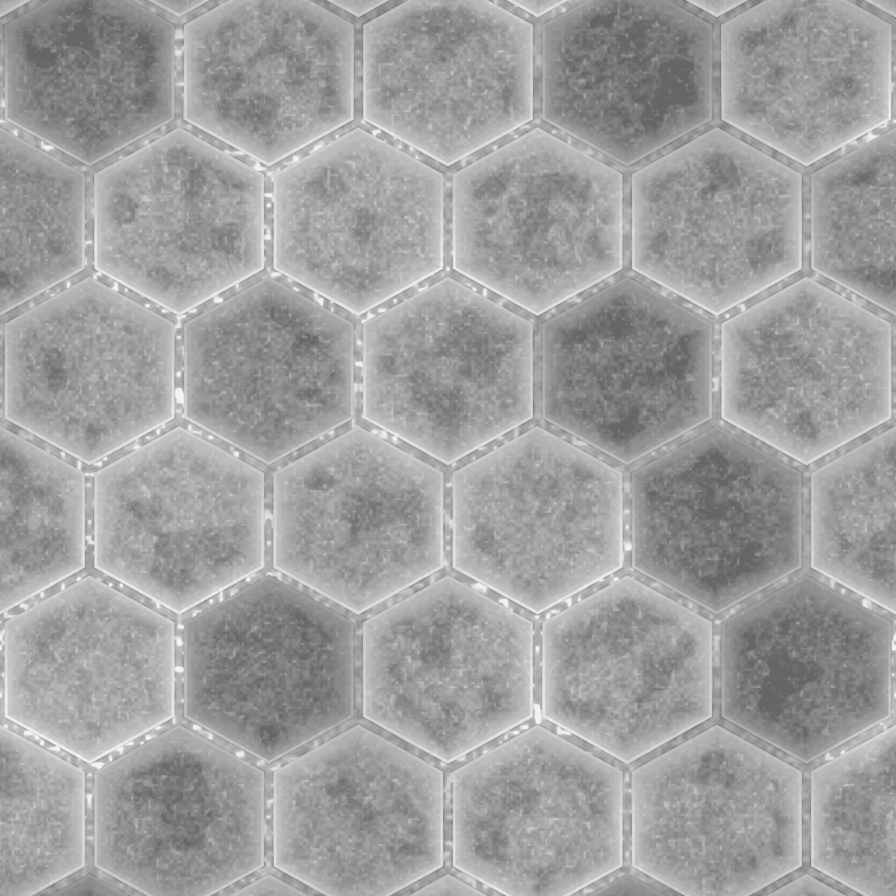
Reproduce this texture procedurally as a WebGL 1 fragment shader.

```glsl
precision highp float;
uniform vec2 u_resolution;

float hash(vec2 p) {
  vec3 q = fract(p.xyx * vec3(0.1031, 0.1030, 0.0973));
  q += dot(q, q.yzx + 33.33);
  return fract((q.x + q.y) * q.z);
}

// Value noise that wraps after the given number of cells
float noise(vec2 p, float period) {
  vec2 i = floor(p), f = fract(p);
  f = f * f * (3.0 - 2.0 * f);
  vec2 a = mod(i, period), b = mod(i + 1.0, period);
  return mix(mix(hash(a), hash(vec2(b.x, a.y)), f.x),
             mix(hash(vec2(a.x, b.y)), hash(b), f.x), f.y);
}

float fbm(vec2 p, float period) {
  float sum = 0.0, gain = 0.5;
  for (int i = 0; i < 5; i++) {
    sum += gain * noise(p, period);
    p *= 2.0;
    period *= 2.0;
    gain *= 0.5;
  }
  return sum / 0.97;
}

// Local position in xy, column and row of the nearest hexagon in zw
vec4 hexCell(vec2 p) {
  vec2 pitch = vec2(1.0, 1.7320508), shift = 0.5 * pitch;
  vec2 even = floor(p / pitch + 0.5);
  vec2 odd = floor((p - shift) / pitch + 0.5);
  vec2 a = p - even * pitch;
  vec2 b = p - shift - odd * pitch;
  return dot(a, a) < dot(b, b)
    ? vec4(a, even.x, 2.0 * even.y)
    : vec4(b, odd.x, 2.0 * odd.y + 1.0);
}

void main() {
  vec2 uv = gl_FragCoord.xy / u_resolution;
  float pixel = 5.0 / min(u_resolution.x, u_resolution.y);

  // Five columns and six staggered rows
  vec4 cell = hexCell(vec2(uv.x * 5.0, (uv.y * 6.0 - 0.516) * 0.866));
  vec2 local = cell.xy;
  vec2 id = mod(cell.zw, vec2(5.0, 6.0)) + 3.0;
  vec2 q = abs(local);
  float edge = 0.5 - max(q.x, 0.5 * q.x + 0.866 * q.y);
  float seed = hash(id * 7.3);
  float wear = fbm(uv * 5.0, 5.0);
  float cloud = fbm(uv * 24.0, 24.0);
  float grain = noise(uv * 256.0, 256.0);
  float dots = smoothstep(0.72, 0.95, noise(uv * 210.0, 210.0));

  // Tile face: own tone, paler towards the border
  float tone = 0.64 - 0.14 * smoothstep(0.4, 1.0, seed) + 0.12 * (wear - 0.5);
  float core = smoothstep(0.03, 0.19, edge + 0.07 * (cloud - 0.5));
  float face = tone + 0.10 * (1.0 - core);
  face += mix(0.025, 0.11, core) * (grain - 0.5) + 0.07 * (cloud - 0.5);
  face += 0.09 * dots * mix(0.3, 1.0, core);

  // Ragged dark stains, different on every tile
  vec2 stainPos = local * 5.0 + 40.0 * vec2(seed, hash(id + 19.0)) + 60.0;
  float stain = fbm(stainPos, 512.0) + 0.08 * (grain - 0.5);
  float amount = 0.04 * hash(id + 41.0);
  face -= 0.085 * core * smoothstep(0.57, 0.64, stain + amount);
  face -= 0.04 * core * smoothstep(0.5, 0.62, fbm(stainPos * 3.0, 512.0));

  // Bevel and its bright rim, strongest on the lower sides
  float bevel = smoothstep(0.075, 0.06, edge);
  face += bevel * (0.025 - 0.03 * smoothstep(-0.1, 0.4, local.y));
  float rim = smoothstep(0.012 + 0.5 * pixel, 0.0, abs(edge - 0.035));
  float lit = mix(0.12, 0.05, smoothstep(-0.3, 0.3, local.y));
  face += rim * lit * (0.5 + wear);

  // Gritty joint with whitish crumbs
  float grit = noise(uv * 170.0, 170.0);
  float joint = 0.68 + 0.25 * (wear - 0.5) + 0.16 * (grit - 0.5);
  joint += 0.2 * smoothstep(0.6, 0.9, grit) * smoothstep(0.3, 0.65, wear);
  joint += 0.05 * (grain - 0.5) - 0.06 * smoothstep(0.012, 0.024, edge);
  float border = 0.025 + 0.008 * (cloud - 0.5);
  float inside = smoothstep(border - 0.6 * pixel, border + 0.6 * pixel, edge);

  float gray = clamp(mix(joint, face, inside), 0.4, 0.95);
  gl_FragColor = vec4(vec3(gray), 1.0);
}
```
